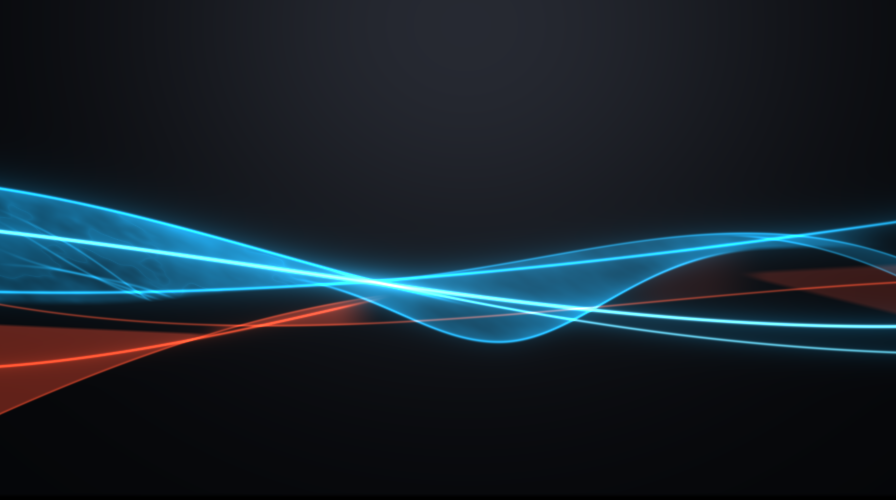
This background is drawn by a WebGL 2 fragment shader. Its source:

```glsl
#version 300 es
precision highp float;
// Glowing cyan and ember ribbons crossing a dark, softly lit backdrop.
// Each ribbon edge is a smooth height curve over x; lines, halos and sheer
// films are shaded by their distance to those curves and added together.
uniform vec2 u_resolution;
out vec4 outColor;

const vec3 CYAN = vec3(0.10, 0.64, 0.86);
const vec3 ICE = vec3(0.50, 0.93, 1.00);
const vec3 DEEP = vec3(0.04, 0.34, 0.48);
const vec3 EMBER = vec3(0.85, 0.25, 0.12);
const vec3 RUST = vec3(0.42, 0.12, 0.07);

vec2 hashGradient(vec2 cell) {
  float a = 6.2832 * fract(sin(dot(cell, vec2(127.1, 311.7))) * 43758.5);
  return vec2(cos(a), sin(a));
}

float gradientNoise(vec2 p) {
  vec2 i = floor(p), f = fract(p);
  vec2 s = f * f * f * (f * (f * 6.0 - 15.0) + 10.0);
  vec2 e = vec2(1.0, 0.0);
  float low = mix(dot(hashGradient(i), f), dot(hashGradient(i + e.xy), f - e.xy), s.x);
  float high = mix(dot(hashGradient(i + e.yx), f - e.yx), dot(hashGradient(i + e.xx), f - e.xx), s.x);
  return mix(low, high, s.y);
}

float fbm(vec2 p) {
  float sum = 0.0, gain = 1.0;
  for (int k = 0; k < 4; k++) {
    sum += gain * gradientNoise(p);
    p = p * 2.03 + 7.1;
    gain *= 0.5;
  }
  return sum;
}

// Cubic through four heights spaced evenly from x0 to x1.
float curve(float x, float x0, float x1, vec4 h) {
  float s = 3.0 * (x - x0) / (x1 - x0);
  vec3 d = h.yzw - h.xyz;
  vec2 dd = d.yz - d.xy;
  return h.x + s * (d.x + (s - 1.0) * (dd.x / 2.0 + (s - 2.0) * (dd.y - dd.x) / 6.0));
}

float window(float x, float a, float b, float soft) {
  return smoothstep(a - soft, a + soft, x) * (1.0 - smoothstep(b - soft, b + soft, x));
}

float line(float d, float width) {
  float w = max(width, 0.9 / u_resolution.y);
  return exp(-d * d / (w * w)) * min(1.0, width / w + 0.2);
}

float halo(float d, float reach) { return exp(-abs(d) / reach); }

// Sheer sheet between two heights, in either order.
float film(float y, float a, float b, float soft) {
  return smoothstep(-soft, soft, y - min(a, b)) * smoothstep(-soft, soft, max(a, b) - y);
}

void main() {
  vec2 uv = gl_FragCoord.xy / u_resolution;
  float x = uv.x, y = uv.y;

  // Backdrop lit from the top centre
  float r = length((uv - vec2(0.52, 0.95)) * vec2(1.75, 1.1));
  vec3 col = mix(vec3(0.018, 0.022, 0.032), vec3(0.150, 0.162, 0.195), exp(-2.2 * r * r));

  // Ribbon edges
  float crest = curve(x, 0.0, 1.0, vec4(0.623, 0.479, 0.342, 0.379));
  float spine = curve(x, 0.0, 1.0, vec4(0.537, 0.456, 0.379, 0.347));
  float tail = curve(x, 0.0, 1.0, vec4(0.637, 0.472, 0.353, 0.295));
  float rise = curve(x, 0.0, 1.0, vec4(0.416, 0.428, 0.479, 0.556));
  float arch = curve(x, 0.443, 1.0, vec4(0.442, 0.493, 0.533, 0.486));
  float fold = curve(x, 0.73, 1.0, vec4(0.516, 0.528, 0.505, 0.449));
  float q = (x - 0.557) / 0.111;
  float dip = mix(0.46, 0.507, smoothstep(0.557, 0.846, x)) - 0.144 * exp(-0.5 * q * q);
  float emberMid = curve(x, 0.0, 0.43, vec4(0.267, 0.298, 0.347, 0.405));
  float emberLow = curve(x, 0.0, 0.43, vec4(0.172, 0.277, 0.358, 0.409));
  float emberLong = curve(x, 0.0, 1.0, vec4(0.391, 0.349, 0.386, 0.435));

  // Ember films
  float emberLeft = film(y, emberLow, 0.350 - 0.08 * x, 0.004) * window(x, -1.0, 0.23, 0.02);
  float emberKnot = film(y, emberLow, emberLong, 0.004) * window(x, 0.25, 0.40, 0.03);
  float t = max((x - 0.82) / 0.18, 0.0);
  float emberRight = film(y, 0.453 - 0.08 * t, 0.453 + 0.017 * t, 0.006) * window(x, 0.84, 2.0, 0.02);
  float emberVeil = film(y, emberLong, dip, 0.006) * window(x, 0.71, 0.82, 0.04);
  col += RUST * (0.85 * emberLeft + 0.8 * emberKnot + 0.45 * emberRight + 0.22 * emberVeil);

  // Cyan films with smoky streaks
  float smoke = fbm(vec2(x * 7.0, y * 9.0 + x * 6.0));
  float streak = exp(-14.0 * abs(smoke));
  float leftFilm = film(y, crest, rise - 0.02 * window(x, -1.0, 0.2, 0.1), 0.008) * window(x, -1.0, 0.37, 0.05);
  float rightFilm = film(y, max(rise, arch), dip, 0.006) * window(x, 0.39, 0.93, 0.07);
  col += DEEP * leftFilm * (0.55 + 0.5 * smoke + 0.16 * streak + 0.45 * halo(y - crest, 0.05));
  col += DEEP * rightFilm * (0.52 + 0.3 * smoke + 0.35 * halo(y - dip, 0.03));
  col += DEEP * 0.4 * film(y, arch, fold, 0.003) * window(x, 0.80, 2.0, 0.04);

  // Fine strands drifting inside the left film
  for (int k = 0; k < 4; k++) {
    float n = float(k);
    float strand = 0.58 - 0.035 * n - x * (1.05 - 0.22 * n) + 0.012 * sin(x * 22.0 + n * 2.0);
    col += CYAN * 0.28 * line(y - strand, 0.003) * leftFilm * window(x, 0.03, 0.24, 0.05);
  }

  // Halos
  float crestOn = window(x, -1.0, 0.48, 0.06);
  float archOn = window(x, 0.46, 2.0, 0.06);
  float dipOn = window(x, 0.36, 0.80, 0.05);
  float tailOn = window(x, 0.40, 2.0, 0.05);
  col += DEEP * (0.5 * crestOn * halo(y - crest, 0.028) + 0.55 * halo(y - spine, 0.022)
    + 0.4 * halo(y - rise, 0.026) + 0.25 * dipOn * halo(y - dip, 0.018)
    + 0.3 * tailOn * halo(y - tail, 0.016) + 0.2 * archOn * halo(y - arch, 0.02));

  // Bright edges
  float emberOn = window(x, -1.0, 0.40, 0.04);
  col += EMBER * (0.75 * emberOn * line(y - emberMid, 0.003) + 0.45 * emberOn * line(y - emberLow, 0.0025)
    + 0.5 * line(y - emberLong, 0.0025) + 0.18 * emberOn * halo(y - emberMid, 0.012));
  col += CYAN * (0.85 * crestOn * line(y - crest, 0.0032) + 0.75 * line(y - rise, 0.0032)
    + 0.4 * archOn * line(y - arch, 0.0025) + 0.65 * dipOn * line(y - dip, 0.003)
    + 0.4 * window(x, 0.84, 2.0, 0.03) * line(y - fold, 0.0025));
  col += ICE * (0.95 * line(y - spine, 0.0036) + 0.6 * tailOn * line(y - tail, 0.0028));
  col += ICE * 0.3 * halo(y - spine, 0.008) * exp(-pow((x - 0.42) / 0.12, 2.0));

  // Dark rim along the foot of the canvas
  col *= smoothstep(0.004, 0.014, y);
  outColor = vec4(min(col, 1.0), 1.0);
}
```
